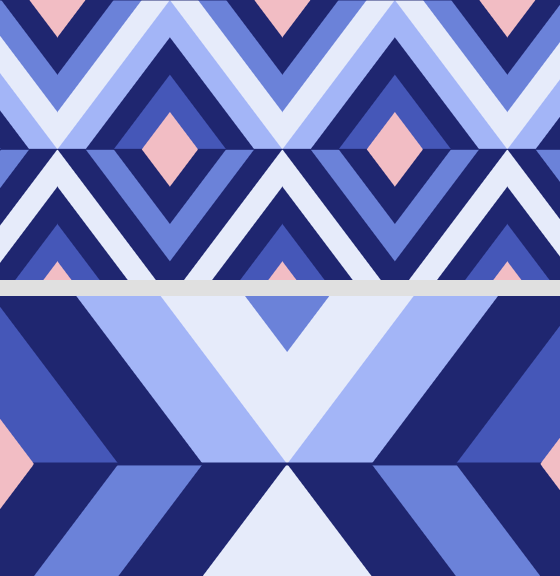
Top: the whole. Bottom: its middle third, enlarged.
Write a Shadertoy shader that draws this pattern.

```glsl
// Rows of nested diamonds, each row shifted by half a repeat.
// Within a row one slanted coordinate runs from an upward half diamond (0)
// to the downward one above it (8); each whole step starts a new colour band.

#define ROW_HEIGHT 0.5333
#define REPEAT_WIDTH 0.8034
#define ORIGIN vec2(0.6068, 0.4667)
#define SEAM_WIDTH 0.0035
#define NAVY vec3(0.12, 0.15, 0.44)
#define COBALT vec3(0.27, 0.34, 0.72)
#define BLUE vec3(0.42, 0.51, 0.85)
#define SKY vec3(0.64, 0.71, 0.97)
#define PALE vec3(0.90, 0.92, 0.98)
#define PINK vec3(0.95, 0.74, 0.77)

// Linear edge ramp, one filter width wide
float edge(float distanceInside, float width) {
    return clamp(distanceInside / width + 0.5, 0.0, 1.0);
}

// Colour along the slanted coordinate, from lower to upper diamond centre
vec3 bandColour(float slant, float width, bool oddRow) {
    vec3 bands[8] = vec3[8](
        PINK, COBALT, NAVY, oddRow ? PALE : SKY,
        oddRow ? NAVY : PALE, BLUE, NAVY, PINK);
    vec3 colour = bands[0];
    for (int i = 1; i < 8; i++) {
        colour = mix(colour, bands[i], edge(slant - float(i), width));
    }
    return colour;
}

void mainImage(out vec4 fragColor, in vec2 fragCoord) {
    float pixel = 1.0 / iResolution.y;
    vec2 p = fragCoord * pixel - ORIGIN;

    // Row number and position inside the row
    float rowPos = p.y / ROW_HEIGHT;
    float row = floor(rowPos);
    float height = rowPos - row;
    bool oddRow = mod(row, 2.0) > 0.5;

    // Mirrored distance from the nearest upward diamond's axis, 0 to 1
    float column = p.x / REPEAT_WIDTH - 0.5 * row;
    float side = 2.0 * abs(fract(column + 0.5) - 0.5);

    // Slanted bands, four to each half diamond
    float slant = 4.0 * (side + height);
    float slantWidth = pixel * length(vec2(8.0 / REPEAT_WIDTH, 4.0 / ROW_HEIGHT));
    vec3 colour = bandColour(slant, slantWidth, oddRow);

    // Thin seam between rows, left out of the diamond hearts
    float seamDistance = min(height, 1.0 - height) * ROW_HEIGHT;
    float seam = edge(0.5 * SEAM_WIDTH - seamDistance, pixel);
    float outsideHeart = edge(min(slant, 8.0 - slant) - 1.0, slantWidth);
    colour = mix(colour, NAVY, seam * outsideHeart);

    fragColor = vec4(colour, 1.0);
}
```
